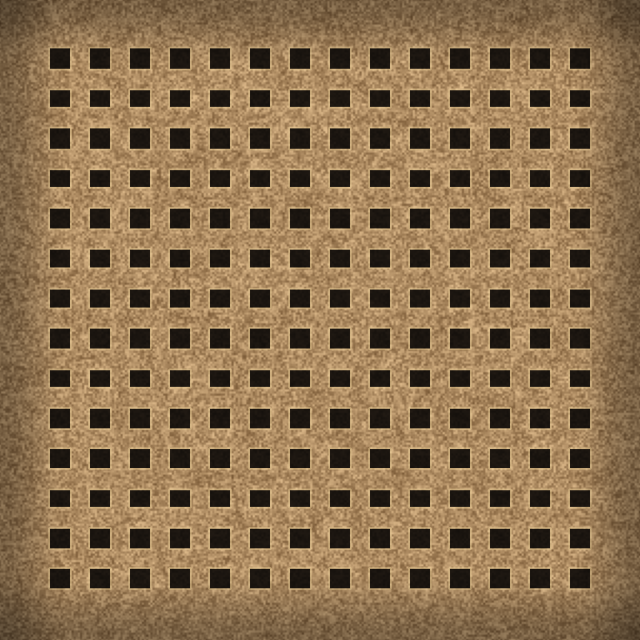
Reproduce this pattern procedurally as a WebGL 2 fragment shader.

```glsl
#version 300 es
precision highp float;
// A grainy tan board pierced by a square grid of dark rectangular holes.
// Each hole is a box distance with a pale rim; hole heights vary by row.
// Layered value noise makes the grain, and the borders fade to shadow.

#define PITCHES 16.0        // grid pitches across the canvas
#define HOLES 14.0          // holes per row and per column
#define HOLE_HALF vec2(0.25, 0.230)
#define ROW_VARIATION 0.024 // change of half height between rows
#define HOLE_LIFT 0.036     // upward shift of holes in their cells
#define RIM_WIDTH 0.045
#define GRAIN_FREQ 300.0
#define GRAIN_AMOUNT 1.0
#define EDGE_SHADE 0.70
#define EDGE_WIDTH 0.11

uniform vec2 u_resolution;
out vec4 fragColor;

const vec3 DARK_GRAIN = vec3(0.53, 0.40, 0.255);
const vec3 LIGHT_GRAIN = vec3(0.82, 0.68, 0.50);
const vec3 RIM_COLOR = vec3(0.83, 0.71, 0.51);
const vec3 HOLE_COLOR = vec3(0.105, 0.083, 0.062);

float hash(vec2 cell) {
  uvec2 q = uvec2(ivec2(cell)) * uvec2(1597u, 3571u);
  uint n = (q.x ^ (q.y << 8)) * 74093u + q.y;
  n = (n ^ (n >> 15)) * 73471u;
  n = (n ^ (n >> 13)) * 99991u;
  return float((n ^ (n >> 16)) & 65535u) / 65535.0;
}

float valueNoise(vec2 p) {
  vec2 cell = floor(p), f = fract(p);
  f = f * f * (3.0 - 2.0 * f);
  float low = mix(hash(cell), hash(cell + vec2(1, 0)), f.x);
  float high = mix(hash(cell + vec2(0, 1)), hash(cell + vec2(1, 1)), f.x);
  return mix(low, high, f.y);
}

// Centred sum of fine, medium and broad grain.
float grain(vec2 uv) {
  float fine = valueNoise(uv * GRAIN_FREQ) - 0.5;
  float medium = valueNoise(uv * GRAIN_FREQ * 0.55 + 37.0) - 0.5;
  float broad = valueNoise(uv * GRAIN_FREQ * 0.12 + 71.0) - 0.5;
  return GRAIN_AMOUNT * (0.85 * fine + 0.45 * medium + 0.18 * broad);
}

float boxDistance(vec2 p, vec2 halfSize) {
  vec2 d = abs(p) - halfSize;
  return length(max(d, 0.0)) + min(max(d.x, d.y), 0.0);
}

// Signed distance to the nearest hole, in pitches.
float holeDistance(vec2 uv) {
  vec2 grid = uv * PITCHES - vec2(0.0, HOLE_LIFT);
  vec2 first = vec2(0.5 * (PITCHES - HOLES));
  vec2 cell = clamp(floor(grid), first, first + HOLES - 1.0);
  float row = first.y + HOLES - 1.0 - cell.y;
  float alternate = 1.0 - 2.0 * mod(row, 2.0);
  vec2 halfSize = HOLE_HALF;
  halfSize.y += ROW_VARIATION * alternate * cos(0.05 * row * row);
  return boxDistance(grid - cell - 0.5, halfSize);
}

void main() {
  vec2 uv = gl_FragCoord.xy / u_resolution;
  float aa = 0.6 * PITCHES / min(u_resolution.x, u_resolution.y);
  float speckle = grain(uv);
  float d = holeDistance(uv);

  // Board with a faint glow around the holes
  float glow = 0.16 * exp(-9.0 * max(d, 0.0));
  vec3 color = mix(DARK_GRAIN, LIGHT_GRAIN, 0.48 + speckle + glow);

  // Pale rim, then the dark opening
  float rim = 1.0 - smoothstep(RIM_WIDTH - aa, RIM_WIDTH + aa, d);
  color = mix(color, RIM_COLOR + 0.10 * speckle, 0.75 * rim);
  vec3 opening = HOLE_COLOR * (1.0 + 0.4 * speckle);
  color = mix(opening, color, smoothstep(-aa, aa, d));

  // Shadow along the borders, deepest in the corners
  vec2 border = smoothstep(0.0, EDGE_WIDTH, min(uv, 1.0 - uv));
  vec2 shade = mix(vec2(EDGE_SHADE), vec2(1.0), border);
  color *= shade.x * shade.y;

  fragColor = vec4(clamp(color, 0.0, 1.0), 1.0);
}
```
